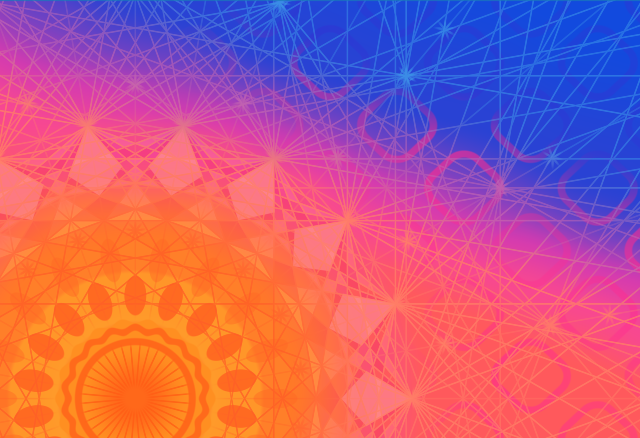
Reproduce this background procedurally as a Shadertoy shader.

```glsl
const float STEP = 3.14159265 / 18.0;

vec2 hashGradient(vec2 cell) {
    float a = 6.2832 * fract(sin(dot(cell, vec2(127.1, 311.7))) * 4375.85);
    return vec2(cos(a), sin(a));
}

float gradientNoise(vec2 p) {
    vec2 i = floor(p), f = fract(p), u = f * f * (3.0 - 2.0 * f);
    vec2 e = vec2(0, 1);
    float low = mix(dot(hashGradient(i), f), dot(hashGradient(i + e.yx), f - e.yx), u.x);
    float high = mix(dot(hashGradient(i + e), f - e), dot(hashGradient(i + e.yy), f - e.yy), u.x);
    return mix(low, high, u.y);
}

// Repeats the plane as 18 sectors around the origin
vec2 foldSector(vec2 p, float offset) {
    float a = mod(atan(p.y, p.x) - offset + STEP, 2.0 * STEP) - STEP;
    return length(p) * vec2(cos(a), sin(a));
}

float fill(float d, float px) {
    return 1.0 - smoothstep(-px, px, d);
}

float stroke(float d, float px) {
    return 1.0 - smoothstep(0.0007, 0.0007 + px, abs(d));
}

float band(float x, float from, float to, float soft) {
    return smoothstep(from - soft, from + soft, x) * (1.0 - smoothstep(to - soft, to + soft, x));
}

// Small ragged star drawn at each node of a ring
float nodeStar(vec2 p, float radius, float offset) {
    vec2 q = foldSector(p, offset) - vec2(radius, 0);
    float reach = 0.021 + 0.009 * cos(9.0 * atan(q.y, q.x));
    return 1.0 - smoothstep(reach * 0.4, reach, length(q));
}

vec3 sky(float t) {
    vec3 c = mix(vec3(1.0, 0.35, 0.36), vec3(0.97, 0.28, 0.57), smoothstep(0.68, 0.84, t));
    c = mix(c, vec3(0.83, 0.23, 0.69), smoothstep(0.82, 0.95, t));
    c = mix(c, vec3(0.46, 0.26, 0.76), smoothstep(0.92, 1.04, t));
    c = mix(c, vec3(0.16, 0.26, 0.83), smoothstep(1.0, 1.14, t));
    return mix(c, vec3(0.07, 0.29, 0.87), smoothstep(1.15, 1.5, t));
}

void mainImage(out vec4 fragColor, in vec2 fragCoord) {
    vec2 uv = fragCoord / iResolution.y;
    float px = 1.0 / iResolution.y;
    vec2 p = uv - vec2(0.309, 0.09);
    float r = length(p);
    float cloud = gradientNoise(uv * 5.0);

    // Diagonal colour sweep and warm core
    float t = uv.y + 0.4 * uv.x + 0.03 * cloud;
    t += 0.22 * (1.1 - uv.y) * (1.0 - smoothstep(0.0, 0.6, uv.x));
    float warm = 1.0 - smoothstep(0.34, 0.57, r + 0.03 * cloud);
    float blue = smoothstep(0.9, 1.12, t);
    vec3 col = mix(sky(t), vec3(1.0, 0.54, 0.17), warm);

    // Lattice of rounded diamond rings
    vec2 g = (uv - vec2(1.212, 0.4275)) / vec2(0.1527, 0.1431);
    vec2 cell = abs(fract(vec2(g.x + g.y, g.x - g.y) * 0.5 + 0.5) - 0.5);
    vec2 corner = cell - 0.13;
    float diamond = length(max(corner, 0.0)) + min(max(corner.x, corner.y), 0.0) - 0.2;
    float ring = fill(abs(diamond) - 0.04, px * 5.0);
    float ringFade = smoothstep(0.58, 0.85, r) * smoothstep(0.35, 0.75, uv.x);
    ringFade *= clamp(0.65 + 0.7 * gradientNoise(uv * 3.5 + 7.0), 0.0, 1.0);
    vec3 ringColor = mix(vec3(1.0, 0.17, 0.56), vec3(0.18, 0.21, 0.83), smoothstep(1.06, 1.22, t));
    col = mix(col, ringColor, ring * ringFade * 0.7);

    // Chords of two node rings, with alternating facets between them
    float web = 0.0, farWeb = 0.0, evenSide = 1.0, oddSide = 1.0;
    for (int i = 0; i < 36; i++) {
        float a = float(i) * STEP;
        float along = dot(p, vec2(cos(a), sin(a)));
        for (int k = 2; k < 8; k++) {
            float c = cos(float(k) * STEP);
            if (((i + k) & 1) == 0) {
                float d = along - 0.632 * c;
                web = max(web, stroke(d, px));
                float side = clamp(d / px, -1.0, 1.0);
                if (k == 4 || k == 6) evenSide *= side;
                if (k == 3 || k == 5) oddSide *= side;
            } else if (k > 2 && k < 7) {
                farWeb = max(farWeb, stroke(along - 0.962 * c, px));
            }
        }
    }
    float facetZone = band(r, 0.2, 0.62, 0.05);
    vec3 darkFacet = mix(vec3(0.96, 0.2, 0.43), vec3(1.0, 0.4, 0.13), warm);
    vec3 lightFacet = mix(vec3(1.0, 0.47, 0.6), vec3(1.0, 0.63, 0.2), warm);
    col = mix(col, lightFacet, (0.5 + 0.5 * evenSide) * facetZone * 0.45);
    col = mix(col, darkFacet, (0.5 + 0.5 * oddSide) * facetZone * 0.45);

    // Pale kites beneath the first ring of nodes
    vec2 kite = foldSector(p, 0.0);
    float kiteWidth = min((0.632 - kite.x) * 0.6, (kite.x - 0.47) * 1.1);
    col = mix(col, vec3(1.0, 0.6, 0.56), fill(abs(kite.y) - kiteWidth, px) * 0.55);

    // Petals around the core
    vec2 petal = foldSector(p, STEP) - vec2(0.235, 0);
    float petals = fill(length(petal * vec2(1.0, 1.8)) - 0.045, px);
    col = mix(col, vec3(1.0, 0.65, 0.16), band(r, 0.175, 0.29, 0.006) * 0.6);
    col = mix(col, vec3(1.0, 0.36, 0.12), petals * 0.75);
    vec2 outer = foldSector(p, 0.0) - vec2(0.32, 0);
    col = mix(col, vec3(1.0, 0.4, 0.14), fill(length(outer * vec2(1.0, 2.2)) - 0.05, px) * 0.45);

    // Line work, tinted by the colour beneath it
    vec3 lineColor = mix(vec3(1.0, 0.5, 0.4), vec3(0.76, 0.4, 0.7), smoothstep(0.82, 1.0, t));
    lineColor = mix(lineColor, vec3(0.25, 0.62, 0.92), smoothstep(1.02, 1.2, t));
    lineColor = mix(lineColor, vec3(1.0, 0.37, 0.15), warm);
    float spokes = max(stroke(foldSector(p, 0.0).y, px), stroke(foldSector(p, STEP).y, px));
    float lines = max(web * mix(0.75, 0.45, blue), max(farWeb * 0.5, spokes * 0.3));
    col = mix(col, lineColor, lines * smoothstep(0.17, 0.23, r));

    // Stars at the nodes
    float stars = max(nodeStar(p, 0.632, 0.0), nodeStar(p, 0.72, STEP));
    stars = max(stars, max(nodeStar(p, 0.962, STEP), nodeStar(p, 1.1, STEP) * 0.7));
    stars = max(stars, max(nodeStar(p, 0.383, STEP), nodeStar(p, 0.487, STEP) * 0.6));
    col = mix(col, lineColor, stars * 0.6);

    // Core disc with rays and scalloped rims
    float angle = atan(p.y, p.x);
    float wave = 0.005 * cos(18.0 * angle);
    vec3 ember = vec3(1.0, 0.39, 0.1);
    col = mix(col, vec3(1.0, 0.56, 0.13), fill(r - 0.178 - wave, px));
    col = mix(col, ember, band(r + wave, 0.15, 0.166, px) * 0.85);
    col = mix(col, ember, band(r, 0.122, 0.138, px) * 0.9);
    col = mix(col, ember, 0.9 * (1.0 - smoothstep(0.03, 0.125, r)));
    float ray = abs(fract(angle / STEP) - 0.5) * STEP * r;
    col = mix(col, vec3(1.0, 0.36, 0.08), stroke(ray, px) * band(r, 0.03, 0.122, 0.01) * 0.75);

    // Thin rim along the top
    col = mix(col, vec3(0.1, 0.48, 0.72), smoothstep(0.996, 0.999, uv.y) * 0.7);
    fragColor = vec4(col, 1.0);
}
```
